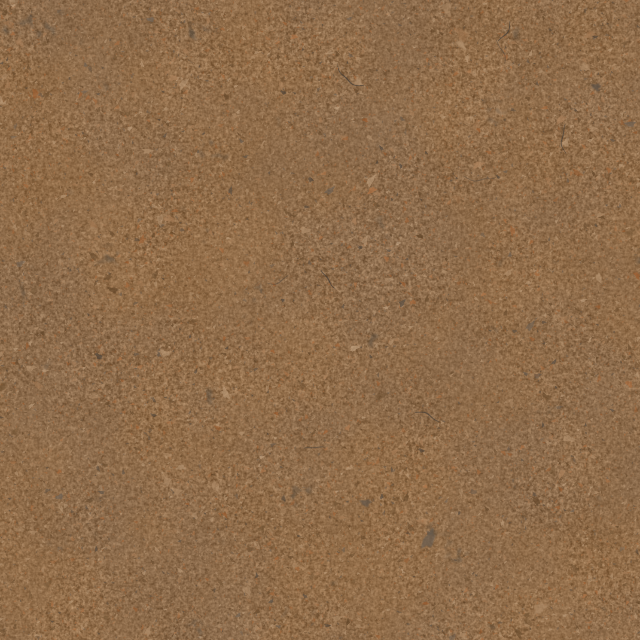
A Shadertoy shader for this texture:

```glsl
// Compacted sandy earth: mottled brown ground with fine gradient-noise grit,
// layers of scattered irregular grains from cream to rust and charcoal,
// soft grey smudges and a few thin curved root fibres.

vec3 hash3(vec2 p) {
    vec3 q = fract(vec3(p.xyx) * vec3(0.1031, 0.1030, 0.0973));
    q += dot(q, q.yxz + 33.33);
    return fract((q.xxy + q.yzz) * q.zyx);
}

// Gradient noise, roughly -0.7 to 0.7
float corner(vec2 cell, vec2 offset, vec2 f) {
    float angle = 6.2832 * hash3(cell + offset + 57.0).x;
    return dot(vec2(cos(angle), sin(angle)), f - offset);
}

float noise(vec2 p) {
    vec2 i = floor(p), f = fract(p);
    vec2 u = f * f * f * (f * (f * 6.0 - 15.0) + 10.0);
    return mix(mix(corner(i, vec2(0, 0), f), corner(i, vec2(1, 0), f), u.x),
               mix(corner(i, vec2(0, 1), f), corner(i, vec2(1, 1), f), u.x), u.y);
}

float fbm(vec2 p) {
    float sum = 0.0, amplitude = 0.6;
    for (int i = 0; i < 4; i++) {
        sum += amplitude * noise(p);
        p = mat2(1.6, 1.2, -1.2, 1.6) * p + 7.3;
        amplitude *= 0.55;
    }
    return sum;
}

mat2 rotation(float a) {
    return mat2(cos(a), sin(a), -sin(a), cos(a));
}

// Mineral colour picked by a random value
vec3 mineral(float pick, float tint) {
    vec3 cream = mix(vec3(0.68, 0.54, 0.40), vec3(0.77, 0.65, 0.52), tint * tint);
    vec3 tan_ = mix(vec3(0.63, 0.46, 0.31), vec3(0.68, 0.51, 0.36), tint);
    vec3 rust = mix(vec3(0.60, 0.34, 0.16), vec3(0.70, 0.46, 0.28), tint);
    vec3 umber = mix(vec3(0.36, 0.25, 0.14), vec3(0.46, 0.34, 0.21), tint);
    vec3 charcoal = mix(vec3(0.27, 0.24, 0.21), vec3(0.43, 0.38, 0.33), tint);
    if (pick < 0.34) return cream;
    if (pick < 0.57) return tan_;
    if (pick < 0.71) return rust;
    return pick < 0.93 ? umber : charcoal;
}

// Lays one scatter of angular grains over the ground
vec3 addGrains(vec3 ground, vec2 uv, float cells, float density, float opacity) {
    vec2 p = uv * cells + cells * 0.37;
    float edge = max(0.09, 0.8 * cells / iResolution.y);
    for (int y = -1; y <= 1; y++)
    for (int x = -1; x <= 1; x++) {
        vec2 cell = floor(p) + vec2(x, y);
        vec3 place = hash3(cell + cells);
        vec3 look = hash3(cell + cells + 131.7);
        if (place.z > density) continue;
        vec2 q = rotation(6.2832 * look.x) * (p - cell - place.xy);
        q *= vec2(0.85, 1.15 + 0.5 * look.y);
        float a = atan(q.y, q.x + 1e-5);
        float lumps = 1.0 + 0.18 * sin(3.0 * a + 40.0 * look.z) + 0.12 * sin(5.0 * a + 25.0 * look.y);
        float radius = 0.18 + 0.30 * look.y * look.y;
        float cover = 1.0 - smoothstep(-edge, edge, length(q) * lumps - radius);
        vec3 tone = mineral(fract(look.z * 7.0 + look.x), look.x);
        ground = mix(ground, tone, cover * opacity * (0.55 + 0.45 * look.z));
    }
    return ground;
}

// Thin bent fibres scattered over the canvas
float fibres(vec2 uv) {
    float cover = 0.0, pixel = 0.8 / iResolution.y;
    for (int i = 0; i < 9; i++) {
        vec3 place = hash3(vec2(float(i) * 13.1, 4.7));
        vec3 shape = hash3(vec2(float(i) * 5.9, 81.3));
        vec2 q = rotation(6.2832 * place.z) * (uv - place.xy);
        float reach = 0.014 + 0.014 * shape.x;
        float bend = (shape.y - 0.5) * 28.0 * (q.x * q.x) + 0.0015 * sin(q.x * 190.0 + 6.0 * shape.z);
        float across = abs(q.y - bend) - 0.0009 * (1.0 - 0.5 * abs(q.x) / reach);
        float ends = 1.0 - smoothstep(reach - 0.003, reach, abs(q.x));
        cover = max(cover, ends * (1.0 - smoothstep(-pixel, pixel, across)) * (0.4 + 0.5 * shape.z));
    }
    return cover;
}

void mainImage(out vec4 fragColor, in vec2 fragCoord) {
    vec2 uv = fragCoord / iResolution.y;

    // Broad mottling between dusty and warm ground
    float patches = fbm(uv * 4.0 + 3.1);
    float gravel = smoothstep(-0.35, 0.40, fbm(uv * 6.0 + 21.0));
    vec3 color = mix(vec3(0.545, 0.418, 0.295), vec3(0.572, 0.428, 0.285), smoothstep(-0.3, 0.3, patches));
    color += 0.035 * fbm(uv * 9.0 + 40.0);

    // Fine grit
    float grit = 0.10 * noise(uv * 110.0) + 0.13 * noise(uv * 210.0 + 9.0) + 0.09 * noise(uv * 340.0 + 5.0);
    color += grit * vec3(1.0, 0.95, 0.88) * (0.65 + 0.4 * gravel);

    // Grains from sand to small pebbles, denser in gravelly patches
    color = addGrains(color, uv, 230.0, 0.30 + 0.25 * gravel, 0.55);
    color = addGrains(color, uv, 125.0, 0.12 + 0.20 * gravel, 0.65);
    color = addGrains(color, uv, 66.0, 0.02 + 0.11 * gravel, 0.70);
    color = addGrains(color, uv, 33.0, 0.035 * gravel, 0.75);

    // Broken grey smudges
    float smudge = smoothstep(0.22, 0.48, fbm(uv * 11.0 + 63.0)) * smoothstep(-0.1, 0.4, noise(uv * 75.0));
    color = mix(color, vec3(0.34, 0.30, 0.25), 0.6 * smudge);

    // Root fibres
    color = mix(color, vec3(0.25, 0.23, 0.21), fibres(uv));

    fragColor = vec4(color, 1.0);
}
```
